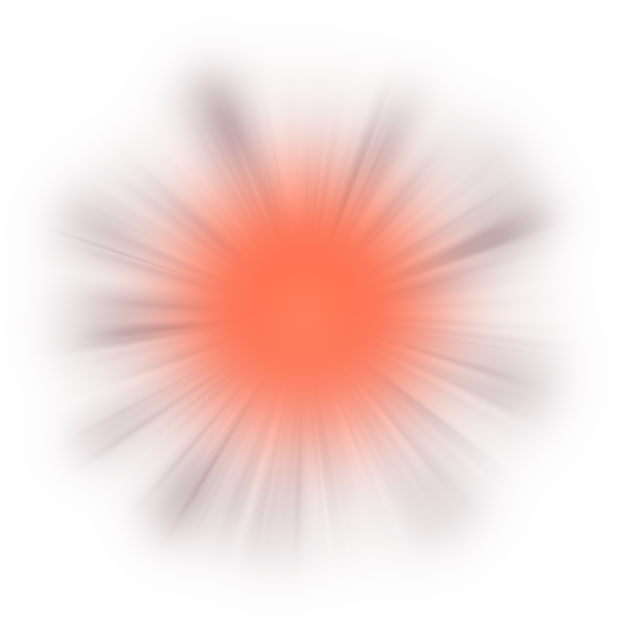
This background is drawn by a WebGL 1 fragment shader. Its source:

```glsl
precision highp float;
// A glowing coral burst with soft grey-mauve rays streaking outward on white.

uniform vec2 u_resolution;

#define CENTER vec2(0.489, 0.508)
#define GLOW_RADIUS 0.222
#define GLOW_POWER 3.2
#define HAZE 0.28
#define RAY_CONTRAST 0.75
#define RAY_LAYERS 4
#define PAPER vec3(0.998, 0.996, 0.996)
#define SHADOW vec3(0.73, 0.65, 0.67)
#define CORAL vec3(1.0, 0.415, 0.285)
#define CORE vec3(1.0, 0.49, 0.355)

const float TAU = 6.283185;

float hash(float n) {
  return fract(sin(n * 12.9898 + 4.137) * 4375.85);
}

// Cellular rays: one jittered streak per angular cell, dark or light.
float rayLayer(float turn, float r, float count, float seed) {
  float x = turn * count;
  float sum = 0.0;
  for (int i = -1; i <= 1; i++) {
    float cell = floor(x) + float(i);
    float id = mod(cell, count) + seed;
    float offset = x - cell - hash(id);
    float width = mix(0.12, 0.4, hash(id + 31.7));
    float reach = mix(0.3, 0.54, hash(id + 67.3));
    float tone = hash(id + 91.1) * 2.0 - 0.9;
    float fade = 1.0 - smoothstep(0.5 * reach, reach, r);
    sum += tone * fade * exp(-offset * offset / (width * width));
  }
  return sum;
}

float rays(float angle, float r) {
  float turn = angle / TAU + 0.5;
  float count = 23.0;
  float sum = 0.0;
  for (int i = 0; i < RAY_LAYERS; i++) {
    sum += rayLayer(turn, r, count, float(i) * 137.0);
    count = floor(count * 1.65);
  }
  return sum * 0.6 * smoothstep(0.05, 0.22, r);
}

// Soft shadow around a direction and spread in degrees, at a given radius.
float smudge(vec2 polar, float direction, float spread, float radius) {
  float k = 1.0 / pow(radians(spread), 2.0);
  float across = exp(k * (cos(polar.x - radians(direction)) - 1.0));
  float along = (polar.y - radius) / 0.095;
  return across * exp(-along * along);
}

// Broad uneven sectors that give the burst its silhouette.
float sectors(vec2 polar) {
  float s = 0.55 * smudge(polar, 113.0, 6.0, 0.33);
  s += 0.58 * smudge(polar, 22.5, 4.5, 0.33);
  s += 0.24 * smudge(polar, 36.0, 9.0, 0.37);
  s += 0.36 * smudge(polar, 64.0, 4.5, 0.29);
  s += 0.40 * smudge(polar, 157.0, 7.0, 0.34);
  s += 0.36 * smudge(polar, 184.0, 7.0, 0.29);
  s += 0.30 * smudge(polar, 211.0, 5.0, 0.35);
  s += 0.52 * smudge(polar, 237.0, 6.0, 0.33);
  s += 0.28 * smudge(polar, 259.0, 9.0, 0.31);
  s += 0.28 * smudge(polar, 305.0, 8.0, 0.36);
  s += 0.34 * smudge(polar, 342.0, 8.0, 0.34);
  return s;
}

void main() {
  vec2 p = (gl_FragCoord.xy - CENTER * u_resolution) / u_resolution.y;
  float r = length(p);
  float angle = r > 0.0 ? atan(p.y, p.x) : 0.0;
  float streak = rays(angle, r);

  // Grey veil, broken up by the rays.
  float veil = HAZE * (1.0 - smoothstep(0.2, 0.48, r));
  veil += sectors(vec2(angle, r));
  veil *= max(0.1, 1.0 + RAY_CONTRAST * streak);
  veil += 0.07 * max(streak, 0.0);
  veil *= 1.0 - smoothstep(0.38, 0.53, r);
  vec3 color = mix(PAPER, SHADOW, clamp(veil, 0.0, 0.9));

  // Coral glow, slightly raised, with a streaked rim.
  float glowDist = length(p - vec2(0.0, 0.012)) * (1.0 + 0.05 * streak);
  float glow = exp(-pow(glowDist / GLOW_RADIUS, GLOW_POWER));
  vec3 coral = mix(CORAL, CORE, exp(-r * r / 0.0075));
  coral += vec3(0.0, 0.03, 0.04) * smoothstep(0.0, 0.14, -p.y);
  color = mix(color, coral, glow);

  // Rays tint the outer part of the glow.
  color -= vec3(0.05, 0.06, 0.06) * streak * glow * smoothstep(0.08, 0.2, r);
  gl_FragColor = vec4(clamp(color, 0.0, 1.0), 1.0);
}
```
